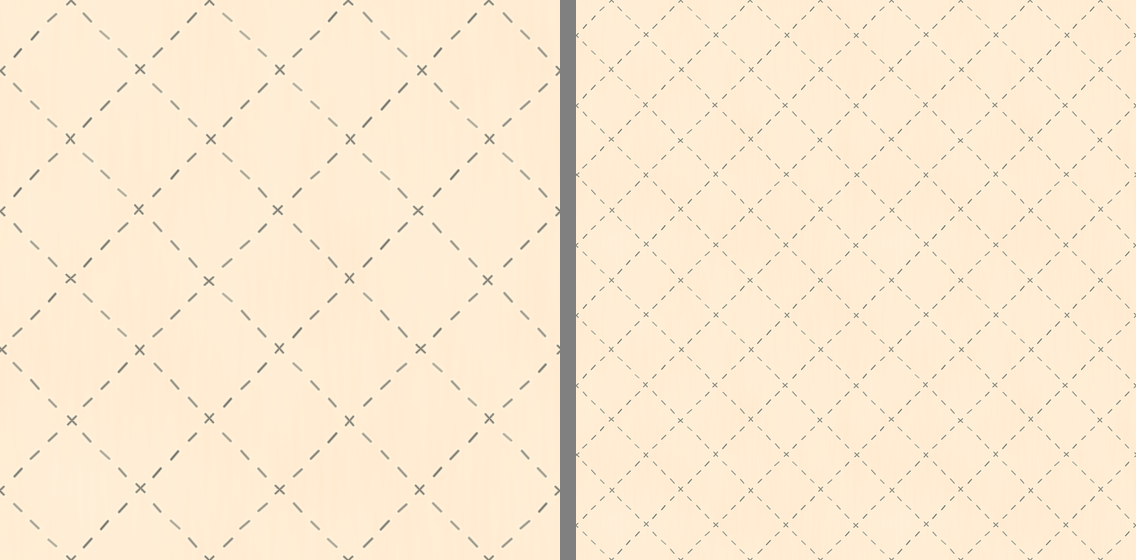
Left, the tile; right, the same tile 2 across and 2 down.
A WebGL 2 fragment shader for this pattern:

```glsl
#version 300 es
precision highp float;

#define REPEATS 4.0
#define DASH_HALF 0.054
#define CROSS_HALF 0.058
#define DASH_RADIUS 0.0105
#define CROSS_RADIUS 0.0085
#define SOFTNESS 0.011
#define JITTER 0.012
#define CROSS_JITTER 0.036
#define TILT 0.16
#define GRAIN 0.30

uniform vec2 u_resolution;
out vec4 fragColor;

const vec3 PAPER = vec3(1.0, 0.928, 0.830);
const vec3 PAPER_SHIFT = vec3(0.004, 0.026, 0.045);
const vec3 HALO = vec3(1.0, 0.968, 0.875);
const vec3 INK = vec3(0.36, 0.36, 0.34);

vec2 hash2(vec2 p) {
    vec3 q = fract(p.xyx * vec3(0.1031, 0.1030, 0.0973));
    q += dot(q, q.yzx + 33.33);
    return fract((q.xx + q.yz) * q.zy);
}

float cornerSlope(vec2 cell, vec2 offset, vec2 period) {
    float angle = 6.2832 * hash2(mod(cell, period) + 7.0).x;
    return dot(vec2(cos(angle), sin(angle)), offset);
}

// Gradient noise that wraps after a whole number of cells
float wrappedNoise(vec2 uv, vec2 period) {
    vec2 p = uv * period, cell = floor(p), f = fract(p);
    vec2 w = f * f * f * (f * (f * 6.0 - 15.0) + 10.0);
    vec2 e = vec2(0.0, 1.0);
    float low = mix(cornerSlope(cell, f, period),
                    cornerSlope(cell + e.yx, f - e.yx, period), w.x);
    float high = mix(cornerSlope(cell + e, f - e, period),
                     cornerSlope(cell + e.yy, f - e.yy, period), w.x);
    return mix(low, high, w.y);
}

// Stitches along one diagonal: x = ink coverage, y = pale halo.
// Every fourth stitch lies on a lattice corner and forms half a cross.
vec2 stitches(vec2 lattice, vec2 dir, float strength, float edge) {
    vec2 spacing = mix(vec2(1.0), vec2(0.25), dir);
    vec2 centre = round(lattice / spacing) * spacing;
    vec2 fromCorner = abs(centre - round(centre));
    bool isCross = fromCorner.x + fromCorner.y < 0.01;

    // Wrapped canvas position identifies the stitch
    vec2 id = vec2(centre.x + centre.y + 1.0, centre.x - centre.y) * 4.0;
    id = mod(round(id), 8.0 * REPEATS);
    vec2 shift = hash2(id + 3.0) - 0.5;
    vec2 wear = hash2(id + 51.0);

    vec2 d = lattice - centre - shift * (isCross ? CROSS_JITTER : JITTER);
    float along = dot(d, dir);
    float across = dot(d, dir.yx) + along * (wear.x - 0.5) * TILT;
    float halfLength = isCross ? CROSS_HALF : DASH_HALF * mix(0.9, 1.1, wear.y);
    float radius = isCross ? CROSS_RADIUS : DASH_RADIUS;
    float dist = length(vec2(max(abs(along) - halfLength, 0.0), across)) - radius;

    float opacity = isCross ? 0.88 : strength * mix(0.82, 1.15, wear.x);
    float ink = opacity * (1.0 - smoothstep(-edge, edge, dist));
    float halo = 1.0 - smoothstep(0.012, 0.032, dist);
    return vec2(ink, halo);
}

void main() {
    vec2 uv = gl_FragCoord.xy / u_resolution;

    // Paper: broad mottling with fine vertical streaks
    float mottle = wrappedNoise(uv, vec2(3.0, 2.0))
                 + 0.5 * wrappedNoise(uv + 0.37, vec2(10.0, 5.0));
    float streaks = wrappedNoise(uv, vec2(88.0, 9.0))
                  + 0.6 * wrappedNoise(uv + 0.21, vec2(44.0, 5.0));
    vec3 colour = PAPER + PAPER_SHIFT * (0.55 * mottle + GRAIN * streaks);

    // Diagonal lattice with corners at whole numbers
    vec2 p = uv * REPEATS;
    vec2 lattice = vec2(p.x + p.y, p.x - p.y) - 0.5;
    float edge = max(SOFTNESS, 0.8 * REPEATS * 1.414 / min(u_resolution.x, u_resolution.y));
    vec2 rising = stitches(lattice, vec2(1.0, 0.0), 0.80, edge);
    vec2 falling = stitches(lattice, vec2(0.0, 1.0), 0.62, edge);

    colour = mix(colour, HALO, 0.55 * max(rising.y, falling.y));
    colour = mix(colour, INK, max(rising.x, falling.x));
    fragColor = vec4(clamp(colour, 0.0, 1.0), 1.0);
}
```
